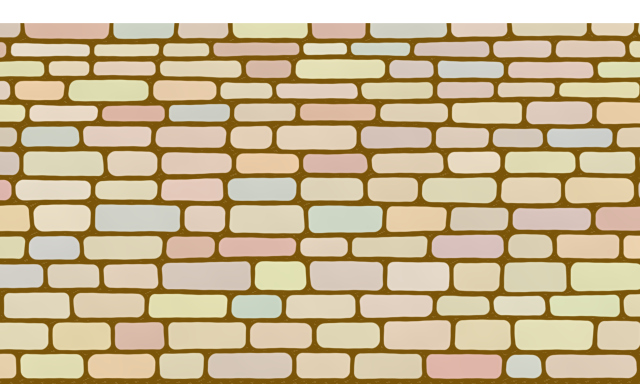
Reproduce this texture procedurally as a WebGL 2 fragment shader.

```glsl
#version 300 es
precision highp float;
// Hand-painted wall of rounded pastel bricks in brown mortar under a white strip.
// Courses grow taller downward; each brick is a rounded box between jittered
// joints. Lengths are fractions of the canvas height, y measured from the top.
uniform vec2 u_resolution;
out vec4 outColor;

#define COURSES 14
#define STRIP 0.0605        // height of the white strip
#define PITCH 0.1775        // mean brick length
#define JITTER 0.46         // joint shift, in brick lengths
#define GAP 0.0060          // half width of the mortar
#define RADIUS 0.020        // mean corner radius
#define WAVE 0.0036         // sag of the courses
#define SOFTNESS 0.0022     // painted edge blur
#define MORTAR vec3(0.48, 0.33, 0.03)
#define MORTAR_DRY vec3(0.60, 0.47, 0.21)

const vec3 BRICKS[9] = vec3[9](
  vec3(0.875, 0.830, 0.720), vec3(0.865, 0.815, 0.705), vec3(0.880, 0.800, 0.735),
  vec3(0.900, 0.860, 0.770), vec3(0.880, 0.865, 0.700), vec3(0.845, 0.775, 0.725),
  vec3(0.910, 0.815, 0.665), vec3(0.855, 0.715, 0.655), vec3(0.805, 0.825, 0.780));

float hash(vec2 p) {
  return fract(sin(dot(p, vec2(127.1, 311.7))) * 43758.5);
}

// Layered sines: a cheap brush-like variation in -1..1
float brush(vec2 p) {
  return 0.5 * sin(p.x + 1.7 * sin(p.y * 0.8)) + 0.3 * sin(p.y * 1.9 + p.x * 0.7)
       + 0.2 * sin(p.x * 3.1 - p.y * 2.3);
}

// Height of the mortar line above course k
float courseEdge(int k, float x) {
  if (k == 0) return 0.03;
  float j = float(k - 1);
  float y = 0.104 + j * (0.0520 + 0.00125 * j) - 0.0076 * sin(j * 0.4833);
  y += 0.0045 * smoothstep(6.0, 9.0, j) * (mod(j, 2.0) < 0.5 ? 1.0 : -0.4)
     * step(j, 12.5);
  return y + WAVE * (sin(x * 3.1 + j * 2.3) + 0.5 * sin(x * 7.7 + j * 4.1))
           * smoothstep(13.5, 11.0, j);
}

// Position of a slightly slanted vertical joint; v runs -0.5..0.5 down the course
float joint(float i, float course, float v) {
  float stagger = mod(course, 2.0) < 0.5 ? 0.52 : 0.20;
  float shift = (hash(vec2(i, course + 3.0)) - 0.5) * JITTER;
  float slant = (hash(vec2(course, i + 40.0)) - 0.5) * 0.012;
  return (i + stagger + shift) * PITCH + slant * v;
}

float roundBox(vec2 p, vec2 halfSize, float r) {
  vec2 q = abs(p) - halfSize + r;
  return length(max(q, 0.0)) + min(max(q.x, q.y), 0.0) - r;
}

void main() {
  vec2 p = gl_FragCoord.xy / u_resolution.y;
  p.y = 1.0 - p.y;
  float pixel = 1.0 / u_resolution.y;

  // Find the course
  int k = 0;
  for (int n = 1; n < COURSES; n++) {
    if (p.y > courseEdge(n, p.x)) k = n;
  }
  float course = float(k);
  float top = courseEdge(k, p.x);
  float bottom = courseEdge(k + 1, p.x);
  float v = (p.y - top) / (bottom - top) - 0.5;

  // Find the brick in the course
  float i = floor(p.x / PITCH) - 2.0;
  for (int n = 0; n < 4; n++) {
    if (p.x > joint(i + 1.0, course, v)) i += 1.0;
  }
  float left = joint(i, course, v);
  float right = joint(i + 1.0, course, v);
  vec2 id = vec2(i, course);

  // Brick outline with an uneven hand-drawn edge
  vec2 center = 0.5 * vec2(left + right, top + bottom);
  vec2 inset = GAP * vec2(0.95, 0.85 + 0.4 * hash(id + 17.0));
  vec2 halfSize = 0.5 * vec2(right - left, bottom - top) - inset;
  float radius = min(RADIUS * (0.7 + 0.5 * hash(id + 29.0)), halfSize.y * 0.75);
  float d = roundBox(p - center, halfSize, radius);
  d += 0.0009 * brush(p * 60.0 + id * 5.0);

  // Mortar: dark, with dry flecks where it widens at the joints
  float fleck = smoothstep(0.25, 0.8, brush(p * vec2(230.0, 310.0)));
  vec3 mortar = mix(MORTAR, MORTAR_DRY, 0.55 * fleck * smoothstep(0.004, 0.009, d));

  // Brick face: one pastel each, soft wash and a slightly paler rim
  float pick = pow(hash(id + 7.0), 1.3);
  vec3 face = BRICKS[int(min(pick * 9.0, 8.0))];
  face += 0.035 * (vec3(hash(id + 51.0), hash(id + 62.0), hash(id + 73.0)) - 0.5);
  face += 0.008 * brush(p * 22.0 + id) - 0.012 * v;
  face += 0.018 * smoothstep(-0.009, -0.003, d);

  float soft = max(SOFTNESS, 0.75 * pixel);
  vec3 color = mix(face, mortar, smoothstep(-soft, soft, d));

  // White strip along the top
  color = mix(vec3(1.0), color, smoothstep(-0.5 * pixel, 0.5 * pixel, p.y - STRIP));
  outColor = vec4(color, 1.0);
}
```
